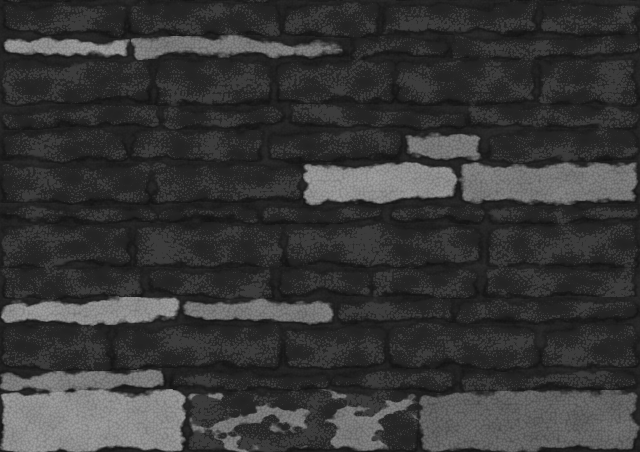
Reproduce this texture procedurally as a Shadertoy shader.

```glsl
#define ROW_HEIGHT 0.073
#define BASE_HEIGHT 0.125
#define WALL_WIDTH 1.414
#define EDGE_ROUGHNESS 0.032
#define GRAIN_SCALE 170.0
#define MORTAR 0.148
#define STONE 0.151
#define SPECKLE 0.235
#define PALE 0.56
#define TONE_STEP 0.09

float hash(vec2 p) {
    return fract(sin(dot(p, vec2(127.1, 311.7))) * 43758.55);
}

// Distance to the nearest scattered cell centre
float cellular(vec2 p) {
    vec2 cell = floor(p);
    float nearest = 2.0;
    for (int y = -1; y <= 1; y++)
    for (int x = -1; x <= 1; x++) {
        vec2 id = cell + vec2(x, y);
        vec2 centre = id + vec2(hash(id), hash(id + 57.3));
        nearest = min(nearest, distance(p, centre));
    }
    return nearest;
}

// Layered cellular noise, centred near zero
float rough(vec2 p) {
    float sum = cellular(p) + 0.5 * cellular(p * 2.1 + 7.0) + 0.25 * cellular(p * 4.3 + 3.0);
    return sum / 1.75 - 0.43;
}

float rowEdge(float i) {
    return i < 0.5 ? 0.0 : BASE_HEIGHT + (i - 1.0 + 0.22 * sin(i * 2.4)) * ROW_HEIGHT;
}

float columnEdge(float i, float row, float count) {
    float inner = step(0.5, i) * step(i, count - 0.5);
    return WALL_WIDTH / count * (i + 0.5 * inner * (hash(vec2(i, row)) - 0.5));
}

float roundedBox(vec2 p, vec2 halfSize, float radius) {
    vec2 q = abs(p) - halfSize + radius;
    return length(max(q, 0.0)) + min(max(q.x, q.y), 0.0) - radius;
}

// Signed distance to a stone; gives its row and column, and the height within it
float stoneDistance(vec2 p, out vec2 id, out float level) {
    id = vec2(0.0);
    for (float i = 1.0; i < 14.0; i++) id.y += step(rowEdge(i), p.y);
    float count = id.y < 0.5 ? 3.0 : 5.0 - mod(id.y, 2.0);
    for (float i = 1.0; i < 5.0; i++) id.x += step(columnEdge(i, id.y, count), p.x);

    vec2 low = vec2(columnEdge(id.x, id.y, count), rowEdge(id.y));
    vec2 high = vec2(columnEdge(id.x + 1.0, id.y, count), rowEdge(id.y + 1.0));
    vec2 c = p - 0.5 * (low + high);
    float upper = step(0.5, id.y);
    vec2 inset = vec2(0.009, 0.005 + 0.006 * upper * hash(id + 4.0));
    vec2 halfSize = 0.5 * (high - low) - inset;

    // Tilt and taper
    c.y += upper * 0.05 * (hash(id + 11.0) - 0.5) * c.x;
    halfSize.y -= upper * 0.06 * (hash(id + 23.0) - 0.5) * c.x;
    level = clamp(c.y / halfSize.y, -1.0, 1.0);
    return roundedBox(c, halfSize, 0.009);
}

// Pale stones: the base course, pairs in every fourth row, and two strays
bool isPale(vec2 id) {
    bool pairs = mod(id.y, 4.0) == 3.0 && mod(id.x + 2.0 * floor(id.y / 4.0), 4.0) < 1.5;
    return id.y == 0.0 || pairs || id == vec2(0.0, 1.0) || id == vec2(3.0, 8.0);
}

void mainImage(out vec4 fragColor, in vec2 fragCoord) {
    vec2 p = fragCoord / iResolution.y;

    // Wavy, chipped stone outlines
    vec2 bent = p;
    bent.y += 0.003 * sin(p.x * 13.0 + 2.0 * sin(p.y * 19.0)) + 0.0015 * sin(p.x * 37.0 + p.y * 25.0);
    vec2 id;
    float level;
    float d = stoneDistance(bent, id, level);
    d += EDGE_ROUGHNESS * rough(p * vec2(14.0, 24.0));

    float grain = 0.42 - cellular(p * GRAIN_SCALE);
    float patches = rough(p * vec2(11.0, 17.0) + 31.0);

    // Mortar with shadows, deepest below each stone
    float shadow = exp(-pow((d - 0.004) / 0.006, 2.0)) * mix(1.0, 0.5, smoothstep(-0.6, 0.6, level));
    float mortar = MORTAR + 0.07 * patches + 0.03 * grain;

    // Dark speckled stone
    float speckle = smoothstep(-0.08, 0.08, patches + 0.6 * grain - 0.04 * level - 0.07);
    float stone = mix(STONE + 0.05 * patches, SPECKLE, speckle);
    float shade = mix(mortar, stone, smoothstep(0.003, -0.004, d)) - 0.05 * shadow;

    // Pale stone with soft borders
    if (isPale(id)) {
        float tone = id.y < 0.5 ? id.x : mod(id.x + floor((id.y + 1.0) / 2.0), 2.0);
        float pale = PALE - TONE_STEP * tone + 0.14 * grain + 0.1 * patches;
        float cover = smoothstep(0.005, -0.005, d);
        if (id == vec2(1.0, 0.0)) cover *= smoothstep(0.02, 0.1, rough(p * vec2(10.0, 15.0) + 3.0));
        shade = mix(shade, pale, cover);
    }
    fragColor = vec4(vec3(shade), 1.0);
}
```
